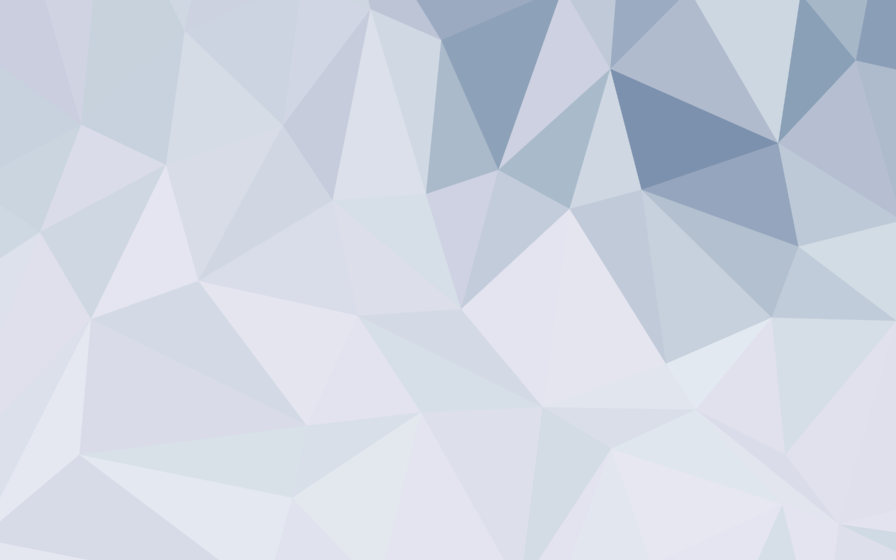
Give the GLSL for this background, as a WebGL 2 fragment shader.

```glsl
#version 300 es
precision highp float;
// Low-poly facets: pale grey-blue triangles that shrink and deepen to steel blue at the upper right.

uniform vec2 u_resolution;
out vec4 fragColor;

// Mesh, in units of the canvas height
const float MESH_ANGLE = 0.52;    // direction in which the facets shrink
const float DENSITY_ALONG = 3.3;  // cells per unit at the lower left
const float DENSITY_GAIN = 0.75;  // growth of the density along the mesh
const float DENSITY_ACROSS = 4.4;
const float JITTER = 0.43;        // below 0.5 the cells never fold over
const float EDGE_PIXELS = 1.3;

// Colour
const vec3 PALE = vec3(0.87, 0.885, 0.925);
const vec3 STEEL = vec3(0.44, 0.54, 0.65);
const vec3 TINT = vec3(0.012, -0.004, 0.006);  // lavender one way, green-grey the other
const vec2 DARK_CENTRE = vec2(1.6, 1.0);
const vec2 DARK_STRETCH = vec2(0.55, 1.0);
const float DARK_INNER = 0.30;
const float DARK_OUTER = 0.64;

// Integer hash giving two values in 0..1
vec2 hash2(ivec2 cell, int seed) {
    uvec2 v = uvec2(cell + 512) * 1664525u + uint(seed) * 747796405u + 1013904223u;
    v.x += v.y * 1664525u;
    v.y += v.x * 1664525u;
    v ^= v >> 16u;
    v.x += v.y * 1664525u;
    v.y += v.x * 1664525u;
    v ^= v >> 16u;
    return vec2(v & 65535u) / 65535.0;
}

mat2 rotation(float angle) {
    float c = cos(angle), s = sin(angle);
    return mat2(c, s, -s, c);
}

// Canvas to mesh coordinates and back
vec2 toMesh(vec2 p) {
    vec2 q = p * rotation(MESH_ANGLE);
    return vec2(q.x * (DENSITY_ALONG + DENSITY_GAIN * q.x), q.y * DENSITY_ACROSS);
}

vec2 fromMesh(vec2 g) {
    float root = sqrt(max(DENSITY_ALONG * DENSITY_ALONG + 4.0 * DENSITY_GAIN * g.x, 0.0));
    vec2 q = vec2((root - DENSITY_ALONG) / (2.0 * DENSITY_GAIN), g.y / DENSITY_ACROSS);
    return rotation(MESH_ANGLE) * q;
}

vec2 meshVertex(ivec2 cell) {
    return fromMesh(vec2(cell) + JITTER * (2.0 * hash2(cell, 7) - 1.0));
}

float cross2(vec2 a, vec2 b) {
    return a.x * b.y - a.y * b.x;
}

float signedArea(vec2 a, vec2 b, vec2 c) {
    return cross2(b - a, c - a);
}

// Distance to the line a-b, positive on its left
float edgeDistance(vec2 p, vec2 a, vec2 b) {
    return cross2(b - a, p - a) / max(length(b - a), 1e-5);
}

float triangleCoverage(vec2 p, vec2 a, vec2 b, vec2 c, float softness) {
    float inside = min(edgeDistance(p, a, b), min(edgeDistance(p, b, c), edgeDistance(p, c, a)));
    return clamp(0.5 + inside / softness, 0.0, 1.0);
}

// Flat colour of a facet from its place and a pair of random values
vec3 facetColour(vec2 centre, vec2 rnd) {
    float reach = length((centre - DARK_CENTRE) * DARK_STRETCH);
    float dark = 1.0 - smoothstep(DARK_INNER, DARK_OUTER, reach);
    float paleTone = -0.085 + 0.19 * rnd.x + 0.11 * smoothstep(0.4, 0.9, centre.y);
    float deepTone = mix(0.12, 0.95, rnd.x);
    return mix(PALE, STEEL, mix(paleTone, deepTone, dark)) + TINT * (2.0 * rnd.y - 1.0);
}

void main() {
    vec2 p = gl_FragCoord.xy / u_resolution.y;
    float softness = EDGE_PIXELS / u_resolution.y;
    ivec2 home = ivec2(floor(toMesh(p)));
    vec4 sum = vec4(0.0);

    for (int j = -1; j <= 1; j++) {
        for (int i = -1; i <= 1; i++) {
            ivec2 cell = home + ivec2(i, j);
            vec2 a = meshVertex(cell);
            vec2 b = meshVertex(cell + ivec2(1, 0));
            vec2 c = meshVertex(cell + ivec2(1, 1));
            vec2 d = meshVertex(cell + ivec2(0, 1));

            // Split along the diagonal that keeps the smaller half larger
            float splitAC = min(signedArea(a, b, c), signedArea(a, c, d));
            float splitBD = min(signedArea(a, b, d), signedArea(b, c, d));
            bool useAC = splitAC > splitBD;
            vec2 tip1 = useAC ? c : d;
            vec2 tip2 = useAC ? a : b;

            float cover1 = triangleCoverage(p, a, b, tip1, softness);
            float cover2 = triangleCoverage(p, tip2, c, d, softness);
            sum += cover1 * vec4(facetColour((a + b + tip1) / 3.0, hash2(cell, 23)), 1.0);
            sum += cover2 * vec4(facetColour((tip2 + c + d) / 3.0, hash2(cell, 41)), 1.0);
        }
    }
    fragColor = vec4(sum.rgb / max(sum.a, 1e-4), 1.0);
}
```
